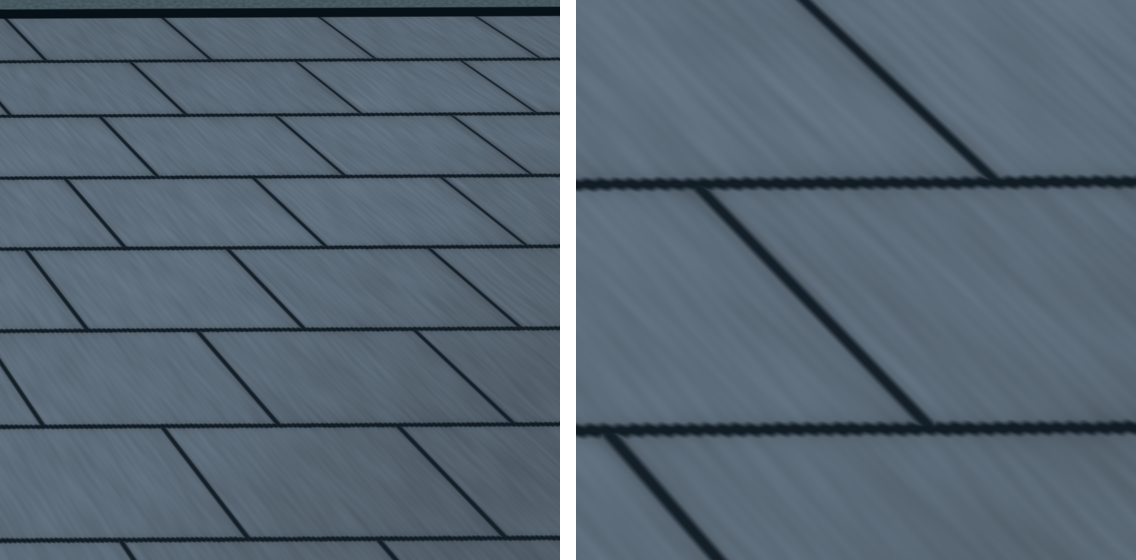
Left, the full canvas; right, a detail of the centre.
Write a Shadertoy shader that draws this texture.

```glsl
// Slate roof in perspective: staggered courses of tiles under a dark ridge.
// The canvas is projected onto the roof plane, split into courses and tiles,
// then shaded with stretched gradient noise, soft gaps and a ridge strip.

const vec3 SLATE  = vec3(0.368, 0.428, 0.482);
const vec3 GAP    = vec3(0.065, 0.110, 0.145);
const vec3 RIDGE  = vec3(0.280, 0.345, 0.380);
const vec3 SHADOW = vec3(0.025, 0.065, 0.090);

const vec2  VANISH     = vec2(-1.400, -1.430); // vanishing point, y down
const float TILE_WIDTH = 0.1927;               // tile width per unit of depth
const float ROW_SCALE  = 25.82;                // course spacing
const float ROW_OFFSET = 16.79;
const float TILT       = 0.005;                // slight slope of the courses

float hash(vec2 p) {
    vec3 q = fract(vec3(p.xyx) * 0.1031);
    q += dot(q, q.yzx + 33.33);
    return fract((q.x + q.y) * q.z);
}

vec2 gradient(vec2 cell) {
    float angle = 6.2832 * hash(cell);
    return vec2(cos(angle), sin(angle));
}

float gradientNoise(vec2 p) {
    vec2 i = floor(p), f = p - i;
    vec2 w = f * f * f * (f * (f * 6.0 - 15.0) + 10.0);
    vec2 e = vec2(1.0, 0.0);
    float a = dot(gradient(i), f);
    float b = dot(gradient(i + e.xy), f - e.xy);
    float c = dot(gradient(i + e.yx), f - e.yx);
    float d = dot(gradient(i + e.xx), f - e.xx);
    return mix(mix(a, b, w.x), mix(c, d, w.x), w.y);
}

// Coverage of a line with soft sides, from the distance to its centre
float line(float dist, float halfWidth, float soft) {
    return 1.0 - smoothstep(halfWidth - soft, halfWidth + soft, dist);
}

// Brushed grain running along the slope, in three sizes
float grain(vec2 roof, vec2 seed) {
    vec2 q = roof + seed;
    return 0.50 * gradientNoise(q * vec2(230.0, 3.5))
         + 0.35 * gradientNoise(q * vec2(110.0, 2.2) + 17.0)
         + 0.35 * gradientNoise(q * vec2(32.0, 2.0) + 41.0);
}

vec3 tileColor(vec2 roof, vec2 id, vec2 p) {
    vec2 seed = 20.0 * vec2(hash(id + 7.0), hash(id + 31.0));
    float shade = 1.0 + 0.14 * grain(roof, seed);
    shade += 0.025 * (hash(id + 53.0) - 0.5);
    shade -= 0.13 * smoothstep(0.75, 1.5, p.x * 0.85 + p.y * 0.8); // dim corner
    shade -= 0.05 * smoothstep(0.25, 0.0, p.y);                    // dim top
    return SLATE * shade;
}

// Ridge strip with a dark shadow below it
vec3 addRidge(vec3 color, vec2 p, float y, float px) {
    float soft = max(px, 0.0018);
    float speckle = gradientNoise(p * vec2(130.0, 210.0));
    vec3 strip = RIDGE * (1.0 + 0.16 * speckle);
    color = mix(color, SHADOW, 1.0 - smoothstep(0.031 - soft, 0.031 + soft, y));
    return mix(color, strip, 1.0 - smoothstep(0.0145 - soft, 0.0145 + soft, y));
}

void mainImage(out vec4 fragColor, in vec2 fragCoord) {
    float px = 1.0 / iResolution.y;
    vec2 p = vec2(fragCoord.x, iResolution.y - fragCoord.y) * px;
    float y = p.y + TILT * (p.x - 0.5);

    // Roof coordinates: x across the slope, y counted in courses
    float depth = y - VANISH.y;
    float across = (p.x - VANISH.x) / (p.y - VANISH.y);
    vec2 roof = vec2(across, ROW_OFFSET - ROW_SCALE / depth);
    float row = floor(roof.y);
    float tile = across / TILE_WIDTH + 0.5 * mod(row + 1.0, 2.0);
    vec2 id = vec2(floor(tile), row);

    // Distances on the canvas to the nearest joint and course edge
    float side = fract(tile + 0.5) - 0.5;
    float jointOffset = side * TILE_WIDTH * depth / sqrt(1.0 + across * across);
    float jointDist = abs(jointOffset);
    float edge = 0.5 - abs(fract(roof.y) - 0.5);
    float courseDist = edge * depth * depth / ROW_SCALE;

    vec3 color = tileColor(roof, id, p);

    // Bevels: faint shade beside the gaps, pale rim right of each joint
    float bevel = exp(-jointDist / 0.006) + exp(-courseDist / 0.005);
    float rim = exp(-pow((jointOffset - 0.010) / 0.004, 2.0));
    color *= (1.0 - 0.20 * min(bevel, 1.0)) * (1.0 + 0.05 * rim);

    // Joints get finer to the right; courses have a finely notched edge
    float soft = max(px, 0.0011 * depth);
    float jointWidth = depth * mix(0.0017, 0.0009, smoothstep(0.85, 1.5, across));
    float notch = sin(6.2832 * (p.x * 115.0 - p.y * 70.0));
    float roughness = gradientNoise(vec2(p.x * 60.0, row * 9.7));
    float courseWidth = depth * (0.0016 + 0.00025 * notch + 0.0004 * roughness);
    float gap = max(0.95 * line(jointDist, jointWidth, soft),
                    line(courseDist, courseWidth, soft));
    color = mix(color, GAP, gap);

    fragColor = vec4(addRidge(color, p, y, px), 1.0);
}
```
